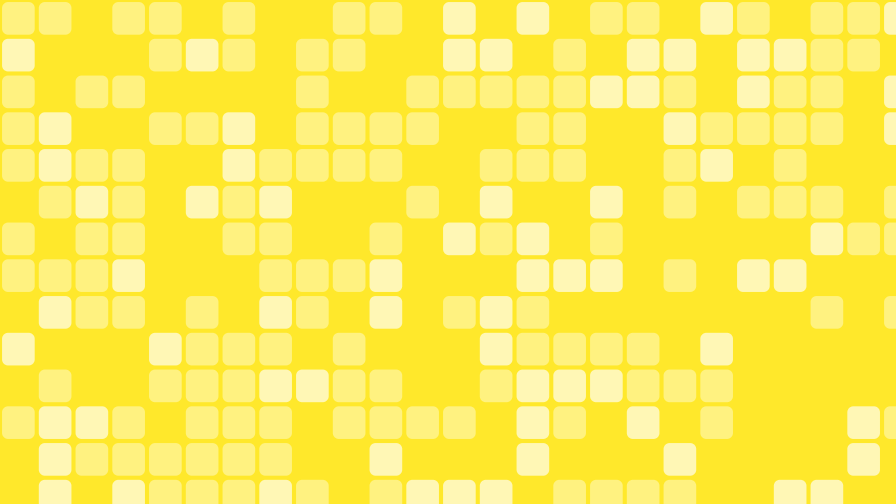
Reproduce this pattern procedurally as a Shadertoy shader.

```glsl
const float ROWS = 13.714;          // tiles per canvas height
const float TILE_HALF = 0.444;      // half tile width, in cells
const float CORNER_RADIUS = 0.165;
const float PALE_SHARE = 0.165;
const float FILLED_SHARE = 0.60;

const vec3 YELLOW = vec3(1.0, 0.91, 0.17);
const vec3 LIGHT_YELLOW = vec3(1.0, 0.95, 0.50);
const vec3 PALE_YELLOW = vec3(1.0, 0.97, 0.71);

// Integer hash of a cell, from 0 to 1
float hashCell(ivec2 cell) {
    uint h = uint(cell.x) * 7919u + uint(cell.y) * 104729u + 17u;
    h = (h ^ (h >> 15)) * 73244475u;
    h = (h ^ (h >> 13)) * 40503u;
    h = (h ^ (h >> 16)) * 73244475u;
    h ^= h >> 15;
    return float(h & 65535u) / 65536.0;
}

float roundedSquare(vec2 p, float halfSize, float radius) {
    vec2 q = abs(p) - halfSize + radius;
    return length(max(q, 0.0)) + min(max(q.x, q.y), 0.0) - radius;
}

// Each cell is empty, light or pale
vec3 tileColor(float pick) {
    if (pick < PALE_SHARE) return PALE_YELLOW;
    return pick < FILLED_SHARE ? LIGHT_YELLOW : YELLOW;
}

void mainImage(out vec4 fragColor, in vec2 fragCoord) {
    // Grid anchored at the top left corner
    vec2 fromTop = vec2(fragCoord.x, iResolution.y - fragCoord.y);
    vec2 grid = fromTop / iResolution.y * ROWS;
    float pixel = ROWS / iResolution.y;

    // Rounded tile with a one-pixel soft edge
    float dist = roundedSquare(fract(grid) - 0.5, TILE_HALF, CORNER_RADIUS);
    float coverage = clamp(0.5 - dist / pixel, 0.0, 1.0);

    vec3 tile = tileColor(hashCell(ivec2(floor(grid))));
    fragColor = vec4(mix(YELLOW, tile, coverage), 1.0);
}
```
